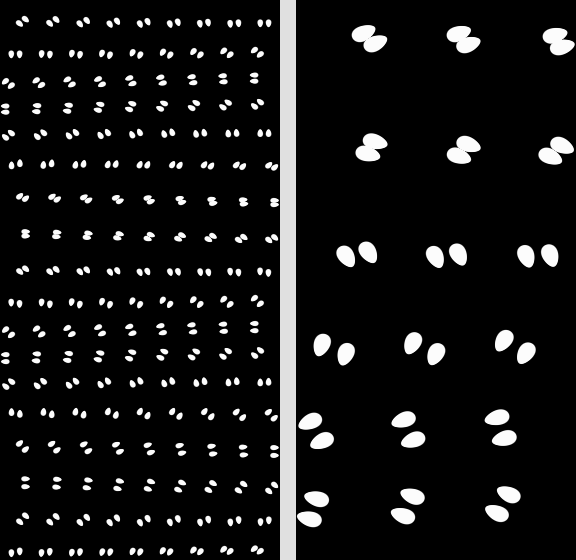
Left: the whole. Right: its middle third, enlarged.
This pattern is drawn by a Shadertoy shader. Its source:

```glsl
// Pairs of white seeds on black, one pair per cell of a 9 by 18 grid.
// Each pair rides a flattened orbit whose phase advances along and down the grid;
// the seeds point outward, and bands of rows shear the pair slightly.
#define GRID vec2(9.0, 18.0)
#define ORBIT 0.328
#define SPREAD 0.134
#define FLATTEN 0.73
#define SEED_AXES vec2(0.136, 0.087)
#define SEED_TAPER 0.22
#define SEED_FLATTEN 0.91
#define COLUMN_PHASE 0.0981748
#define ROW_PHASE 0.7853982
#define JITTER 0.014
#define SEED_COLOR vec3(0.99)

float hash(vec2 p) {
    return fract(sin(dot(p, vec2(127.1, 311.7))) * 43758.5453);
}

// Approximate signed distance to an egg whose narrow end faces +x
float eggDistance(vec2 p, vec2 axes) {
    p.y /= 1.0 - SEED_TAPER * clamp(p.x / axes.x, -1.5, 1.5);
    float k = length(p / axes);
    return k * (k - 1.0) / max(length(p / (axes * axes)), 1e-4);
}

// Vertical shear between the two seeds, changing by bands of rows
float rowShear(float row) {
    if (row < 5.0) return 0.0;
    return row < 13.0 ? 0.035 - 0.0035 * (row - 5.0) : -0.028;
}

void mainImage(out vec4 fragColor, in vec2 fragCoord) {
    // Grid coordinates with rows counted downward
    vec2 uv = fragCoord / iResolution.xy;
    vec2 grid = vec2(uv.x, 1.0 - uv.y) * GRID;
    vec2 cell = floor(grid);
    vec2 p = fract(grid) - 0.5;
    float pixel = GRID.x / iResolution.x;

    // Outward and tangent directions of this cell's orbit
    float phase = cell.x * COLUMN_PHASE + (cell.y + 1.0) * ROW_PHASE;
    vec2 outward = vec2(cos(phase), sin(phase));
    vec2 tangent = vec2(outward.y, -outward.x);
    vec2 squash = vec2(1.0, FLATTEN);
    vec2 wobble = (vec2(hash(cell), hash(cell + 37.0)) - 0.5) * JITTER;
    vec2 center = outward * ORBIT * squash + vec2(0.0, 0.014) + wobble;

    // Nearest of the two seeds
    float d = 1.0;
    for (float side = -1.0; side <= 1.0; side += 2.0) {
        vec2 offset = tangent * SPREAD * squash + vec2(0.0, rowShear(cell.y));
        vec2 q = (p - center - side * offset) / vec2(1.0, SEED_FLATTEN);
        d = min(d, eggDistance(vec2(dot(q, outward), dot(q, tangent)), SEED_AXES));
    }

    float coverage = 1.0 - smoothstep(-0.7 * pixel, 0.7 * pixel, d);
    fragColor = vec4(SEED_COLOR * coverage, 1.0);
}
```
